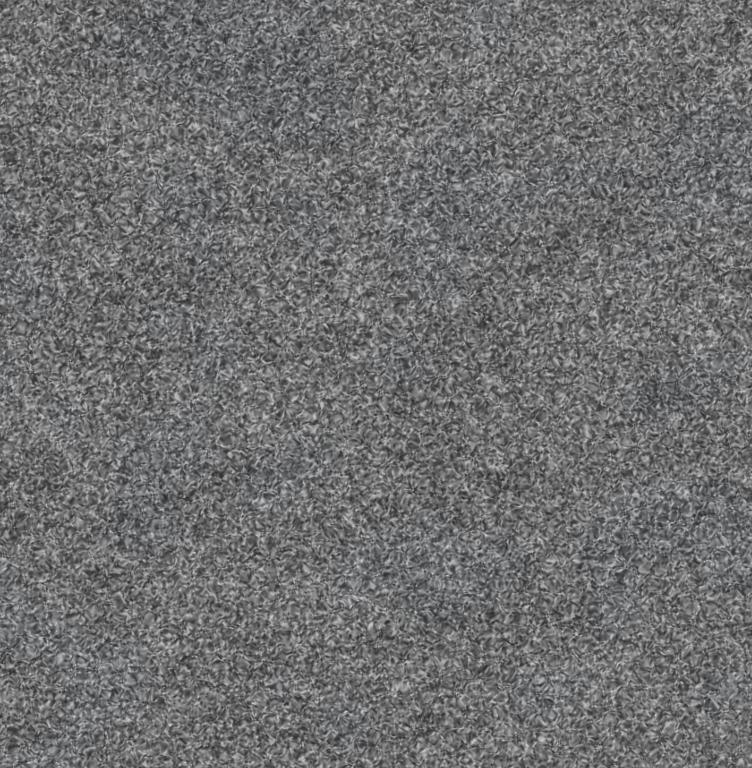
This texture is drawn by a WebGL 2 fragment shader. Its source:

```glsl
#version 300 es
precision highp float;
// Fine grey felt: two layers of tiny speckle, one slightly drawn out as fibres,
// over faint slanted streaks, soft cloudy patches and a trace of warm/cool tint.
// All layers are value noise; the grain lattices are turned and bent.

uniform vec2 u_resolution;
out vec4 fragColor;

const float MEAN_GREY      = 0.434;
const float GRAIN_CONTRAST = 0.099;
const float GRAIN_SKEW     = 0.06;   // lengthens the bright tail
const float SPECK_CELLS    = 365.0;  // cells per canvas height
const vec2  FIBRE_CELLS    = vec2(225.0, 285.0);
const float SPECK_WEIGHT   = 0.78;
const float FIBRE_WEIGHT   = 0.62;
const float SPECK_ANGLE    = 0.95;
const float FIBRE_ANGLE    = 0.50;
const float WOBBLE_CELLS   = 90.0;   // bending of the grain lattices
const float WOBBLE_SIZE    = 0.0012;
const float STREAK_ANGLE   = 0.36;
const vec2  STREAK_CELLS   = vec2(9.0, 27.0);
const vec2  MOTTLE_CELLS   = vec2(34.0, 56.0);
const float CLOUD_CELLS    = 5.0;
const float STREAK_DEPTH   = 0.009;
const float MOTTLE_DEPTH   = 0.011;
const float CLOUD_DEPTH    = 0.004;
const float TINT_CELLS     = 13.0;
const float TINT_DEPTH     = 0.0015;
const vec3  WARM_AXIS      = vec3(1.0, 0.1, -1.0);
const vec3  BASE_TINT      = vec3(-0.001, 0.0, 0.003);
const float NOISE_SPREAD   = 0.2145; // standard deviation of value noise

// Integer hash of a lattice point and layer seed, giving 0 to 1
float hash(ivec2 cell, uint seed) {
    uvec2 c = uvec2(cell);
    uint h = c.x * 1597u + seed * 7919u;
    h = (h ^ (h >> 16)) * 73244475u;
    h += c.y * 51749u;
    h = (h ^ (h >> 16)) * 73244475u;
    h = (h ^ (h >> 15)) * 40503u;
    h ^= h >> 16;
    return float(h & 65535u) / 65535.0;
}

// Value noise with zero mean and unit spread
float noise(vec2 p, uint seed) {
    ivec2 cell = ivec2(floor(p));
    vec2 f = fract(p);
    vec2 w = f * f * (3.0 - 2.0 * f);
    float low  = mix(hash(cell, seed), hash(cell + ivec2(1, 0), seed), w.x);
    float high = mix(hash(cell + ivec2(0, 1), seed), hash(cell + ivec2(1, 1), seed), w.x);
    return (mix(low, high, w.y) - 0.5) / NOISE_SPREAD;
}

// Pair of noises used to bend a domain
vec2 bend(vec2 p, uint seed) {
    return vec2(noise(p, seed), noise(p, seed + 1u));
}

// Coordinates along and across a direction
vec2 turn(vec2 p, float angle) {
    float c = cos(angle), s = sin(angle);
    return vec2(c * p.x + s * p.y, c * p.y - s * p.x);
}

void main() {
    vec2 p = gl_FragCoord.xy / u_resolution.y;

    // Sharp speckle and short fibres
    vec2 q = p + WOBBLE_SIZE * bend(p * WOBBLE_CELLS, 9u);
    float grain = SPECK_WEIGHT * noise(turn(q, SPECK_ANGLE) * SPECK_CELLS, 1u)
                + FIBRE_WEIGHT * noise(turn(q, FIBRE_ANGLE) * FIBRE_CELLS, 2u);
    grain += GRAIN_SKEW * (grain * grain - 1.0);

    // Slanted streaks, gently bent, with finer mottling and broad clouds
    vec2 slant = turn(p + 0.012 * bend(p * 6.0, 3u), STREAK_ANGLE);
    float shade = STREAK_DEPTH * noise(slant * STREAK_CELLS, 5u)
                + MOTTLE_DEPTH * noise(slant * MOTTLE_CELLS, 6u)
                + CLOUD_DEPTH * noise(turn(p, SPECK_ANGLE) * CLOUD_CELLS, 7u);

    // Grey tone with a trace of colour
    float tone = MEAN_GREY + GRAIN_CONTRAST * grain + shade;
    float warmth = TINT_DEPTH * noise(slant * TINT_CELLS, 8u);
    vec3 color = vec3(tone) + BASE_TINT + warmth * WARM_AXIS;
    fragColor = vec4(clamp(color, 0.0, 1.0), 1.0);
}
```
